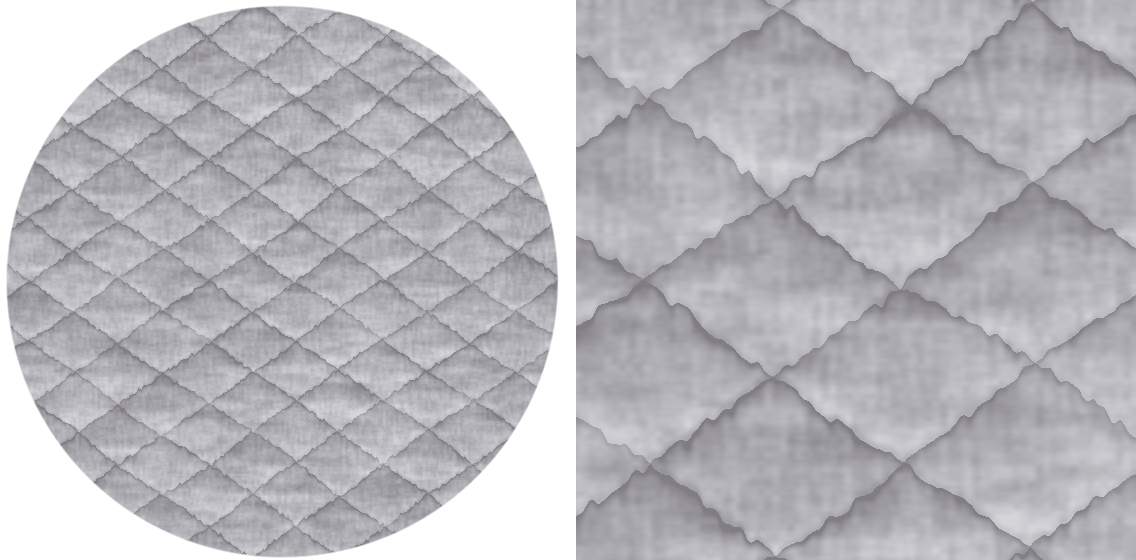
Left: the whole. Right: its middle third, enlarged.
Write a Shadertoy shader that draws this texture.

```glsl
// A round swatch of heather grey jersey, quilted in soft flat diamonds, on white.

const vec2 DISC_CENTRE = vec2(0.504, 0.497);
const float DISC_RADIUS = 0.492;
const vec2 DIAMOND_SIZE = vec2(0.158, 0.1092);
const vec2 SEAM_CROSSING = vec2(0.4505, 0.4453);
const vec3 DARK_GREY = vec3(0.50, 0.49, 0.515);
const vec3 LIGHT_GREY = vec3(0.83, 0.83, 0.85);

float hash(vec2 p) {
    vec3 q = fract(vec3(p.xyx) * 0.1031);
    q += dot(q, q.yzx + 33.33);
    return fract((q.x + q.y) * q.z);
}

// Smooth value noise in 0..1
float noise(vec2 p) {
    vec2 i = floor(p), f = fract(p);
    f = f * f * (3.0 - 2.0 * f);
    return mix(mix(hash(i), hash(i + vec2(1, 0)), f.x),
               mix(hash(i + vec2(0, 1)), hash(i + vec2(1, 1)), f.x), f.y);
}

// Layered noise centred on zero
float fbm(vec2 p) {
    float sum = 0.0, weight = 0.5;
    for (int i = 0; i < 4; i++) {
        sum += weight * (noise(p) - 0.5);
        p = p * 2.03 + 17.3;
        weight *= 0.55;
    }
    return sum;
}

// Bend the seams slowly and fray them along the vertical knit
vec2 fray(vec2 uv) {
    vec2 bend = vec2(noise(uv * 8.0 + 3.0), noise(uv * 8.0 + 41.0)) - 0.5;
    float hairs = noise(uv * vec2(190.0, 60.0)) - 0.5;
    return uv + bend * vec2(0.016, 0.014) + vec2(0.0, hairs * 0.007);
}

// Relief of the padded diamonds: shadow under upper seams, light on lower rims
float quilt(vec2 uv) {
    vec2 p = (fray(uv) - SEAM_CROSSING) / DIAMOND_SIZE;
    vec2 diagonal = vec2(p.x + p.y, p.x - p.y);
    vec2 cell = floor(diagonal), f = fract(diagonal);
    float belowTop = min(1.0 - f.x, f.y);
    float aboveBottom = min(f.x, 1.0 - f.y);
    float depth = mix(0.45, 1.15, noise(uv * 17.0 + 9.0));
    float shade = 0.035 * (f.y - f.x);
    shade -= 0.13 * depth * exp(-belowTop * 9.0);
    shade += 0.065 * exp(-aboveBottom * 8.0);
    shade -= 0.09 * depth * exp(-pow(min(belowTop, aboveBottom) / 0.035, 2.0));
    return shade + 0.03 * (hash(cell + 50.0) - 0.5);
}

// Flecked yarn: sideways streaks, upright ribs and fine grain
float heather(vec2 uv) {
    float streaks = 0.22 * fbm(uv * vec2(17.0, 62.0) + 5.0);
    float patches = 0.07 * fbm(uv * 9.0 + 70.0);
    float ribs = 0.065 * (noise(uv * vec2(210.0, 65.0) + 11.0) - 0.5);
    float grain = 0.045 * (noise(uv * 230.0 + 29.0) - 0.5);
    return streaks + patches + ribs + grain;
}

void mainImage(out vec4 fragColor, in vec2 fragCoord) {
    vec2 uv = fragCoord / iResolution.xy;
    float tone = 0.698 + quilt(uv) + heather(uv);
    vec3 fabric = mix(DARK_GREY, LIGHT_GREY, clamp((tone - 0.495) / 0.335, 0.0, 1.0));

    // Cut the swatch to a disc
    float edge = length(uv - DISC_CENTRE) - DISC_RADIUS;
    float softness = 1.2 / iResolution.y;
    fragColor = vec4(mix(fabric, vec3(1.0), smoothstep(-softness, softness, edge)), 1.0);
}
```
